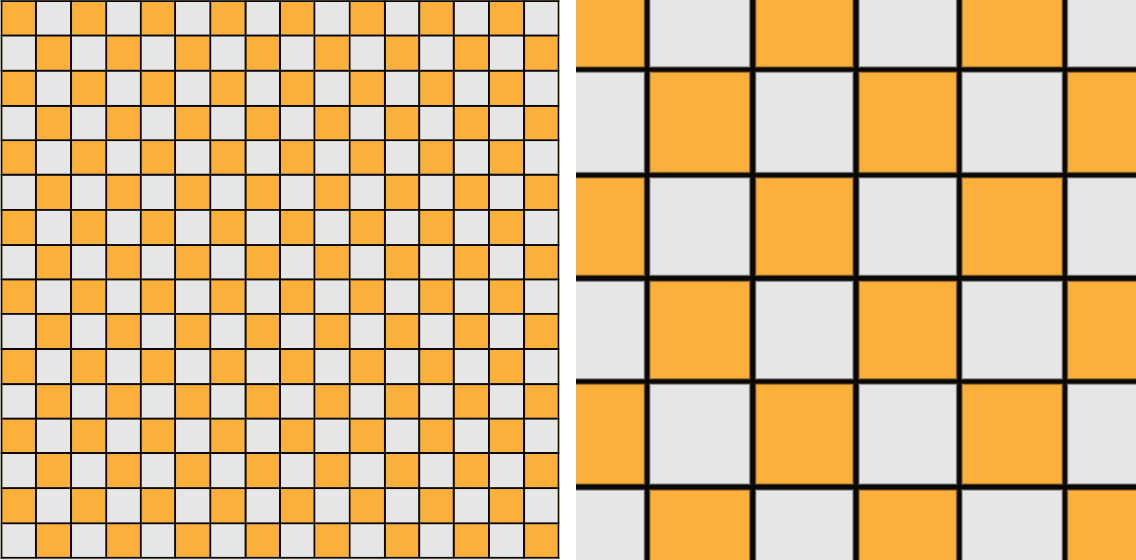
Left, the full canvas; right, a detail of the centre.
Write a three.js fragment shader that draws this pattern.

```glsl
// A checkerboard of 16 by 16 amber and pale grey squares, ruled in near-black.
// Each axis finds its nearest rule, nudged by a small periodic drift and given
// its own width; cell parity picks the fill and the rules are drawn on top.

varying vec2 vUv;

const float CELLS = 16.0;
const vec2 GRID_MIN = vec2(0.0026, 0.0040);
const vec2 GRID_MAX = vec2(0.9974, 0.9980);
const float DRIFT = 0.0007;
const float RULE_WIDTH = 0.0033;
const float WIDTH_VARIATION = 0.0006;
const float SOFTNESS = 0.0009;

const vec3 AMBER = vec3(0.985, 0.690, 0.230);
const vec3 PALE = vec3(0.902, 0.902, 0.902);
const vec3 INK = vec3(0.035, 0.030, 0.025);

float hash(float n) {
  return fract(sin(n * 12.9898) * 43758.5453);
}

// Position of a numbered rule along one axis
float rulePosition(float index, float start, float pitch) {
  return start + index * pitch - DRIFT * sin(index * 1.570796);
}

// Returns the cell index in x and the ink coverage of the nearest rule in y
vec2 ruledAxis(float p, float start, float end, float seed) {
  float pitch = (end - start) / CELLS;
  float index = clamp(floor((p - start) / pitch + 0.5), 0.0, CELLS);
  float offset = p - rulePosition(index, start, pitch);
  float cell = index - 1.0 + step(0.0, offset);
  float width = RULE_WIDTH + WIDTH_VARIATION * (hash(index + seed) - 0.3);
  float halfWidth = 0.5 * width;
  float ink = 1.0 - smoothstep(halfWidth - SOFTNESS, halfWidth + SOFTNESS, abs(offset));
  return vec2(cell, ink);
}

// Soft mask of the ruled area, including half of its outer rules
float gridMask(vec2 p) {
  vec2 center = 0.5 * (GRID_MIN + GRID_MAX);
  vec2 outside = abs(p - center) - 0.5 * (GRID_MAX - GRID_MIN);
  float d = max(outside.x, outside.y) - 0.5 * RULE_WIDTH;
  return 1.0 - smoothstep(-SOFTNESS, SOFTNESS, d);
}

void main() {
  vec2 column = ruledAxis(vUv.x, GRID_MIN.x, GRID_MAX.x, 3.0);
  vec2 row = ruledAxis(vUv.y, GRID_MIN.y, GRID_MAX.y, 41.0);

  // Alternating fills, pale in the lower left
  float parity = mod(column.x + row.x, 2.0);
  vec3 color = mix(PALE, AMBER, step(0.5, parity));

  // Rules and the thin pale margin
  color = mix(color, INK, max(column.y, row.y));
  color = mix(PALE, color, gridMask(vUv));

  gl_FragColor = vec4(color, 1.0);
}
```
